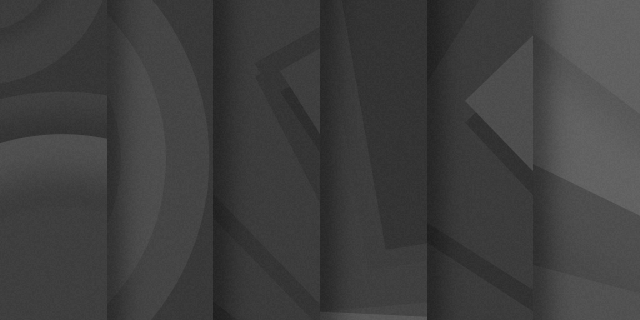
Write a Shadertoy shader that draws this background.

```glsl
// Six tall grey panels of layered paper: rings, tilted frames and slanted strips.
// Each panel is built from soft-edged discs and half-planes in panel widths
// (x 0..1, y 0..3), then gets a shadow along its left side and a fine grain.

const vec2  GRID = vec2(6.0, 3.0);      // canvas size in panel widths
const float SHADOW_DEPTH = 0.34;
const float SHADOW_WIDTH = 0.21;
const float GRAIN = 0.024;
const float GRAIN_CELLS = 256.0;        // grain cells per canvas height
const float DEEP = 0.195, DARK = 0.212, BASE = 0.237;
const float SOFT = 0.262, LIGHT = 0.305, PALE = 0.378;

float hash(vec2 p) {
    vec3 h = fract(vec3(p.xyx) * 0.1031);
    h += dot(h, h.yzx + 33.33);
    return fract((h.x + h.y) * h.z);
}

// Coverage from a signed distance, positive inside
float cover(float d) {
    return clamp(d * iResolution.y / GRID.y + 0.5, 0.0, 1.0);
}

// Half-plane to the right of the direction a -> b
float side(vec2 q, vec2 a, vec2 b) {
    vec2 dir = normalize(b - a);
    return cover(dot(q - a, vec2(dir.y, -dir.x)));
}

// Corner opening to the right, between two arms that meet at the apex
float wedge(vec2 q, vec2 apex, vec2 up, vec2 down) {
    return side(q, apex, up) * side(q, down, apex);
}

float archPanel(vec2 q) {
    float r = length(q - vec2(0.586, -0.344));
    float tone = mix(DARK, mix(0.205, 0.25, smoothstep(2.08, 2.48, r)), cover(2.484 - r));
    tone = mix(tone, mix(BASE, 0.312, smoothstep(1.45, 2.0, r)), cover(2.086 - r));
    tone = mix(tone, BASE + 0.008, cover(1.406 - r));
    // Upper disc with a smaller one resting on it
    float s = length(q - vec2(-0.17, 3.41));
    tone = mix(tone, mix(DARK, 0.245, smoothstep(0.7, 0.95, s)), cover(1.203 - s));
    return mix(tone, BASE, cover(0.7 - s));
}

float ringPanel(vec2 q) {
    float r = length(q - vec2(-1.39, 1.508));
    float tone = mix(0.222, 0.27, cover(2.352 - r));
    tone = mix(tone, LIGHT, cover(1.945 - r));
    return mix(tone, 0.278, cover(1.523 - r));
}

float framePanel(vec2 q) {
    float tone = BASE;
    float frame = wedge(q, vec2(0.383, 2.406), vec2(1.0, 2.75), vec2(1.0, 1.42));
    float fall = wedge(q, vec2(0.39, 2.28), vec2(0.445, 2.313), vec2(1.0, 1.1));
    tone = mix(tone, DARK - 0.003, max(frame, fall));
    tone = mix(tone, 0.18, wedge(q, vec2(0.625, 2.14), vec2(0.695, 2.18), vec2(1.0, 1.57)));
    tone = mix(tone, 0.245, wedge(q, vec2(0.625, 2.336), vec2(1.0, 2.547), vec2(1.0, 1.742)));
    // Slanted strip and corner
    tone = mix(tone, DARK - 0.005, side(q, vec2(0.0, 1.18), vec2(1.0, 0.148)));
    tone = mix(tone, BASE - 0.005, side(q, vec2(0.0, 0.953), vec2(0.93, 0.0)));
    return mix(tone, DEEP, side(q, vec2(0.0, 0.172), vec2(0.227, 0.0)));
}

float sheetPanel(vec2 q) {
    float tone = BASE + 0.012;
    tone = mix(tone, 0.24, wedge(q, vec2(0.453, 0.461), vec2(0.023, 3.0), vec2(1.0, 0.555)));
    tone = mix(tone, 0.203, wedge(q, vec2(0.617, 0.656), vec2(0.203, 3.0), vec2(1.0, 0.719)));
    tone = mix(tone, SOFT + 0.01, side(q, vec2(0.0, 0.078), vec2(1.0, 0.164)));
    return mix(tone, 0.35, side(q, vec2(0.0, 0.078), vec2(1.0, 0.031)));
}

float diamondPanel(vec2 q) {
    float tone = mix(BASE - 0.003, DEEP + 0.01, side(q, vec2(0.492, 3.0), vec2(0.0, 2.22)));
    tone = mix(tone, DEEP, wedge(q, vec2(0.359, 1.852), vec2(0.461, 1.945), vec2(1.0, 1.164)));
    tone = mix(tone, LIGHT, wedge(q, vec2(0.359, 2.055), vec2(1.0, 2.672), vec2(1.0, 1.391)));
    // Slanted strip
    tone = mix(tone, DEEP, side(q, vec2(0.0, 0.914), vec2(1.0, 0.281)));
    return mix(tone, BASE - 0.003, side(q, vec2(0.0, 0.727), vec2(1.0, 0.078)));
}

float slopePanel(vec2 q) {
    float depth = 2.6875 - 0.757 * q.x - q.y;
    float tone = mix(PALE, mix(0.345, PALE + 0.006, smoothstep(0.0, 0.6, depth)),
                     side(q, vec2(0.0, 2.6875), vec2(1.0, 1.93)));
    tone = mix(tone, mix(LIGHT, 0.285, smoothstep(1.3, 2.1, depth)),
               side(q, vec2(0.0, 1.461), vec2(1.0, 0.977)));
    return mix(tone, 0.318, side(q, vec2(0.0, 0.516), vec2(1.0, 0.25)));
}

void mainImage(out vec4 fragColor, in vec2 fragCoord) {
    vec2 p = fragCoord / iResolution.xy * GRID;
    float panel = floor(p.x);
    vec2 q = vec2(p.x - panel, p.y);

    float tone = panel < 1.0 ? archPanel(q)
               : panel < 2.0 ? ringPanel(q)
               : panel < 3.0 ? framePanel(q)
               : panel < 4.0 ? sheetPanel(q)
               : panel < 5.0 ? diamondPanel(q) : slopePanel(q);

    // Shadow from the panel on the left
    float reach = q.x / SHADOW_WIDTH;
    tone *= 1.0 - SHADOW_DEPTH * exp(-reach * reach) * step(1.0, panel);

    // Paper grain
    vec2 cell = floor(fragCoord / iResolution.y * GRAIN_CELLS);
    tone += GRAIN * (hash(cell) - 0.5);
    fragColor = vec4(vec3(tone), 1.0);
}
```
